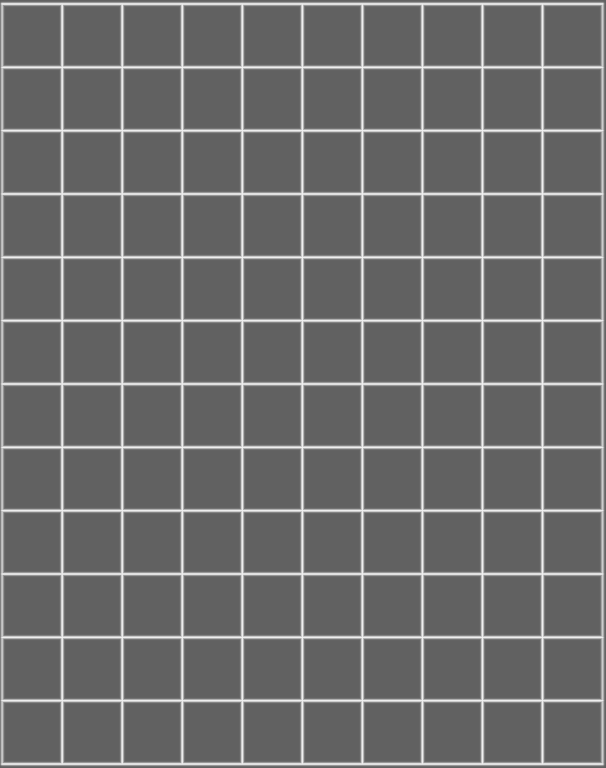
Write a Shadertoy shader that draws this pattern.

```glsl
// A pale ruled grid of 10 by 12 cells on flat grey, set just inside the canvas.
// Each rule is a soft Gaussian stroke around the nearest grid line, ending at
// the frame; the two outer uprights are slightly fainter.

#define CELLS vec2(10.0, 12.0)
#define FRAME_MIN vec2(0.0036, 0.0052)
#define FRAME_MAX vec2(0.9943, 0.9948)
#define LINE_RADIUS 0.00200
#define OUTER_STRENGTH 0.75
#define GROUND_COLOR vec3(0.38)
#define LINE_COLOR vec3(0.94)

// Soft stroke profile, never narrower than the pixel grid can show
float stroke(float dist) {
    float radius = max(LINE_RADIUS, 0.9 / iResolution.y);
    float t = dist / radius;
    return exp(-t * t);
}

void mainImage(out vec4 fragColor, in vec2 fragCoord) {
    // Canvas units: height is one
    vec2 uv = fragCoord / iResolution.xy;
    vec2 canvas = vec2(iResolution.x / iResolution.y, 1.0);

    // Nearest line in each direction, limited to the frame
    vec2 grid = (uv - FRAME_MIN) / (FRAME_MAX - FRAME_MIN) * CELLS;
    vec2 index = clamp(floor(grid + 0.5), vec2(0.0), CELLS);
    vec2 toLine = abs(grid - index) * (FRAME_MAX - FRAME_MIN) / CELLS * canvas;

    // Overshoot past the frame rounds off the line ends
    vec2 overshoot = max(max(FRAME_MIN - uv, uv - FRAME_MAX), 0.0) * canvas;
    float upright = stroke(length(vec2(toLine.x, overshoot.y)));
    float level = stroke(length(vec2(toLine.y, overshoot.x)));

    // Fainter uprights at the left and right edges
    bool isOuter = index.x < 0.5 || index.x > CELLS.x - 0.5;
    upright *= isOuter ? OUTER_STRENGTH : 1.0;

    vec3 color = mix(GROUND_COLOR, LINE_COLOR, max(upright, level));
    fragColor = vec4(color, 1.0);
}
```
